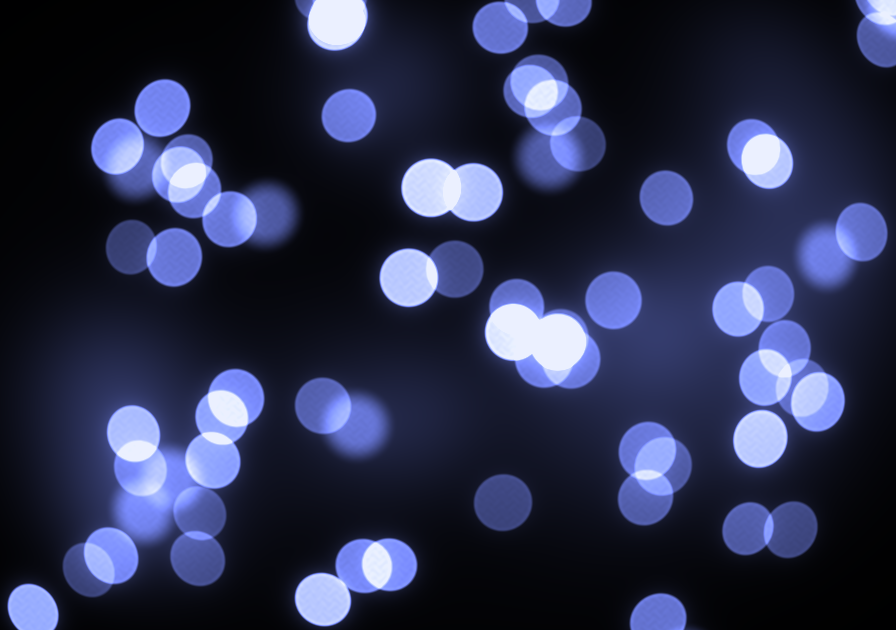
Write a WebGL 1 fragment shader that draws this background.

```glsl
precision highp float;

uniform vec2 u_resolution;

#define DISC_COUNT 75
#define GLOW_COUNT 15
#define DISC_RADIUS 0.0445
#define EDGE_WIDTH 0.0025
#define LENS_SQUASH 0.32
#define BLURRED_SHARE 0.07
#define HALO_STRENGTH 0.13
#define GLOW_STRENGTH 0.17
#define BASE_LIGHT 0.025
#define TINT vec3(0.48, 0.55, 1.0)

float hash(float n) {
  return fract(sin(n * 12.9898 + 4.1) * 43758.547);
}

vec2 hash2(float n) {
  return vec2(hash(n), hash(n + 37.3));
}

// Fine mottling of the disc surface
float mottle(vec2 p) {
  float waves = sin(p.x * 410.0 + 2.0 * sin(p.y * 270.0));
  waves += sin(p.y * 530.0 - 2.0 * sin(p.x * 310.0));
  return 1.0 + 0.012 * waves;
}

// One out-of-focus light: flat disc, thin bright rim and faint halo
float bokeh(vec2 offset, float radius, float softness) {
  float edge = length(offset) - radius;
  float disc = 1.0 - smoothstep(-softness, softness, edge);
  float rim = exp(-pow((edge + 0.0035) / 0.0025, 2.0));
  float halo = exp(-max(edge, 0.0) / 0.014) * (1.0 - disc);
  float sharpness = EDGE_WIDTH / softness;
  return disc * (0.96 + 0.08 * rim * sharpness) + HALO_STRENGTH * halo;
}

// Broad pools of light, denser toward the lower middle
float backgroundGlow(vec2 p, float aspect) {
  float light = BASE_LIGHT;
  for (int i = 0; i < GLOW_COUNT; i++) {
    float id = float(i) + 201.0;
    vec2 spot = hash2(id);
    vec2 center = vec2((0.12 + 0.82 * spot.x) * aspect, 0.95 * pow(spot.y, 1.2));
    float size = mix(0.09, 0.23, hash(id + 71.0));
    vec2 offset = (p - center) / size;
    light += GLOW_STRENGTH * mix(0.5, 1.4, hash(id + 113.0)) * exp(-dot(offset, offset));
  }
  return light;
}

// Scattered lights; every third one overlaps its predecessor
float scatteredDiscs(vec2 p, float aspect) {
  float light = 0.0;
  float pixel = 1.0 / u_resolution.y;
  vec2 middle = vec2(0.5 * aspect, 0.5);
  vec2 center = middle;
  for (int i = 0; i < DISC_COUNT; i++) {
    float id = float(i) + 1.0;
    vec2 spot = fract(id * vec2(0.7549, 0.5698) + 0.3 * hash2(id));
    float angle = 6.2832 * hash(id + 91.0);
    vec2 neighbour = center + vec2(cos(angle), sin(angle)) * mix(0.03, 0.075, hash(id + 57.0));
    vec2 free = vec2(spot.x * aspect, spot.y * 1.04 - 0.02);
    center = mod(id, 3.0) < 0.5 ? neighbour : free;

    // Discs narrow along the line to the middle of the lens
    vec2 offset = p - center;
    vec2 radial = center - middle;
    offset += radial * dot(offset, radial) * LENS_SQUASH;

    float rank = hash(id + 143.0);
    float level = mix(0.4, 0.98, rank) + 0.72 * pow(rank, 6.0);
    float blurred = step(hash(id + 179.0), BLURRED_SHARE);
    float radius = DISC_RADIUS * mix(0.97, 1.06, hash(id + 23.0));
    float softness = mix(max(EDGE_WIDTH, pixel), 0.02, blurred);
    level = mix(level, 0.62, blurred);
    light += level * bokeh(offset, radius, softness);
  }
  return light;
}

// Blue light that bleaches toward white once it saturates
vec3 exposeLight(float light) {
  vec3 blue = TINT * min(light, 1.2);
  vec3 bleach = vec3(0.5, 0.42, 0.0) * max(light - 1.2, 0.0);
  return min(blue + bleach, vec3(0.92, 0.94, 1.0));
}

void main() {
  vec2 p = gl_FragCoord.xy / u_resolution.y;
  float aspect = u_resolution.x / u_resolution.y;

  // Dim the corners of the background only
  vec2 fromMiddle = (p - vec2(0.5 * aspect, 0.5)) / vec2(aspect, 1.0);
  float vignette = 1.0 - 0.9 * smoothstep(0.1, 0.5, dot(fromMiddle, fromMiddle));

  float light = backgroundGlow(p, aspect) * vignette;
  light += scatteredDiscs(p, aspect) * mottle(p);
  gl_FragColor = vec4(exposeLight(light), 1.0);
}
```
